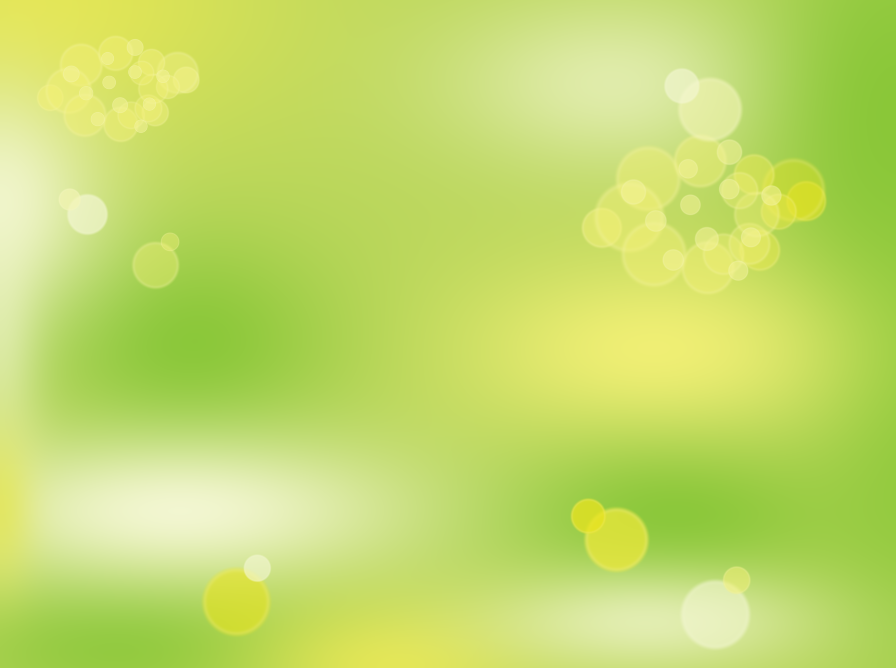
A Shadertoy shader for this background:

```glsl
// Soft green, yellow and cream colour fields with clusters and pairs of translucent bubbles.

const vec3 GREEN  = vec3(0.54, 0.78, 0.22);
const vec3 YELLOW = vec3(0.89, 0.90, 0.33);
const vec3 BUTTER = vec3(0.95, 0.94, 0.46);
const vec3 CREAM  = vec3(0.96, 0.97, 0.84);
const vec3 LEMON  = vec3(0.91, 0.89, 0.12);

float hash(float n) { return fract(sin(n * 12.9898) * 43758.5453); }

// Elliptical Gaussian falloff
float glow(vec2 p, vec2 centre, vec2 radius) {
    vec2 q = (p - centre) / radius;
    return exp(-dot(q, q));
}

vec3 background(vec2 p) {
    vec3 col = vec3(0.73, 0.84, 0.36);
    // Upper fields
    col = mix(col, YELLOW, glow(p, vec2(0.05, 1.00), vec2(0.38, 0.22)));
    col = mix(col, CREAM, 0.65 * glow(p, vec2(0.93, 0.875), vec2(0.26, 0.13)));
    col = mix(col, GREEN, glow(p, vec2(1.34, 0.82), vec2(0.20, 0.38)));
    col = mix(col, GREEN, 0.85 * glow(p, vec2(1.37, 0.40), vec2(0.15, 0.45)));
    // Middle fields
    col = mix(col, BUTTER, 0.95 * glow(p, vec2(0.98, 0.475), vec2(0.29, 0.14)));
    col = mix(col, GREEN, glow(p, vec2(0.28, 0.485), vec2(0.22, 0.16)));
    col = mix(col, CREAM, 0.85 * glow(p, vec2(0.00, 0.70), vec2(0.16, 0.17)));
    col = mix(col, CREAM, 0.55 * glow(p, vec2(0.00, 0.50), vec2(0.06, 0.25)));
    // Lower fields
    col = mix(col, GREEN, glow(p, vec2(1.00, 0.225), vec2(0.27, 0.11)));
    col = mix(col, GREEN, 0.9 * glow(p, vec2(0.20, 0.04), vec2(0.29, 0.11)));
    col = mix(col, CREAM, 0.95 * glow(p, vec2(0.27, 0.235), vec2(0.34, 0.11)));
    col = mix(col, YELLOW, 0.8 * glow(p, vec2(0.00, 0.24), vec2(0.05, 0.12)));
    col = mix(col, YELLOW, glow(p, vec2(0.59, 0.00), vec2(0.20, 0.10)));
    return mix(col, CREAM, 0.7 * glow(p, vec2(0.97, 0.07), vec2(0.24, 0.075)));
}

// Translucent disc with a pale rim and a feathered edge
vec3 bubble(vec3 col, vec2 p, vec2 centre, float radius, vec3 tint, float alpha) {
    float d = length(p - centre) / radius;
    float body = 1.0 - smoothstep(0.88, 1.05, d);
    float rim = exp(-pow((d - 0.91) / 0.06, 2.0));
    col = mix(col, tint, alpha * body);
    return mix(col, CREAM, 0.14 * rim);
}

// Large bubble with a small companion on its upper left (-1) or right (1)
vec3 bubblePair(vec3 col, vec2 p, vec2 centre, float radius, float side, vec3 tint, vec3 smallTint, float alpha) {
    vec2 offset = side < 0.0 ? vec2(-0.86, 0.72) : vec2(0.60, 0.97);
    col = bubble(col, p, centre, radius, tint, alpha);
    return bubble(col, p, centre + offset * radius, radius * (side < 0.0 ? 0.55 : 0.40), smallTint, alpha);
}

// Oval cluster: outer ring, side bubbles, inner group, then small sparkles
vec3 bubbleCluster(vec3 col, vec2 p, vec2 centre, float scale, vec3 rightTint) {
    vec2 q = (p - centre) / scale;
    for (int i = 0; i < 2; i++) {
        float side = float(i) * 2.0 - 1.0;
        vec3 tint = i == 0 ? BUTTER : rightTint;
        col = bubble(col, q, vec2(0.153, 0.020) * side, 0.031, tint, 0.55);
    }
    col = bubble(col, q, vec2(0.134, 0.036), 0.049, rightTint, 0.4);
    for (int i = 0; i < 8; i++) {
        float a = 2.41 + float(i) * 0.785;
        vec2 c = vec2(0.112, 0.080) * vec2(cos(a), sin(a));
        float r = 0.041 + 0.013 * cos(a - 3.2);
        vec3 tint = mix(BUTTER, rightTint, 0.6 * smoothstep(0.0, 0.12, c.x));
        col = bubble(col, q, c, r, tint, 0.48);
    }
    for (int i = 0; i < 4; i++) {
        float a = -1.7 + float(i) * 0.95;
        vec2 c = vec2(0.035, -0.010) + vec2(0.045, 0.050) * vec2(cos(a), sin(a));
        col = bubble(col, q, c, 0.026 + 0.012 * hash(float(i) + 3.0), BUTTER, 0.4);
    }
    for (int i = 0; i < 11; i++) {
        float n = float(i) + 0.5;
        float a = n * 2.39996 + 1.2;
        vec2 c = vec2(0.130, 0.100) * sqrt(n / 11.0) * vec2(cos(a), sin(a));
        col = bubble(col, q, c, 0.014 + 0.007 * hash(n), mix(BUTTER, CREAM, 0.35), 0.55);
    }
    return col;
}

void mainImage(out vec4 fragColor, in vec2 fragCoord) {
    vec2 p = fragCoord / iResolution.y;
    vec3 col = background(p);

    // Clusters
    col = bubbleCluster(col, p, vec2(1.054, 0.679), 1.0, LEMON);
    col = bubbleCluster(col, p, vec2(0.177, 0.867), 0.665, mix(BUTTER, CREAM, 0.2));

    // Loose pairs
    vec3 pale = mix(BUTTER, CREAM, 0.65);
    col = bubblePair(col, p, vec2(1.063, 0.836), 0.049, -1.0, pale, CREAM, 0.6);
    col = bubblePair(col, p, vec2(0.131, 0.679), 0.031, -1.0, CREAM, pale, 0.65);
    col = bubblePair(col, p, vec2(0.233, 0.603), 0.036, 1.0, BUTTER, BUTTER, 0.42);
    col = bubblePair(col, p, vec2(0.354, 0.099), 0.052, 1.0, LEMON, CREAM, 0.6);
    col = bubblePair(col, p, vec2(0.923, 0.192), 0.049, -1.0, mix(LEMON, BUTTER, 0.3), LEMON, 0.75);
    col = bubblePair(col, p, vec2(1.071, 0.080), 0.053, 1.0, CREAM, BUTTER, 0.55);

    fragColor = vec4(col, 1.0);
}
```
